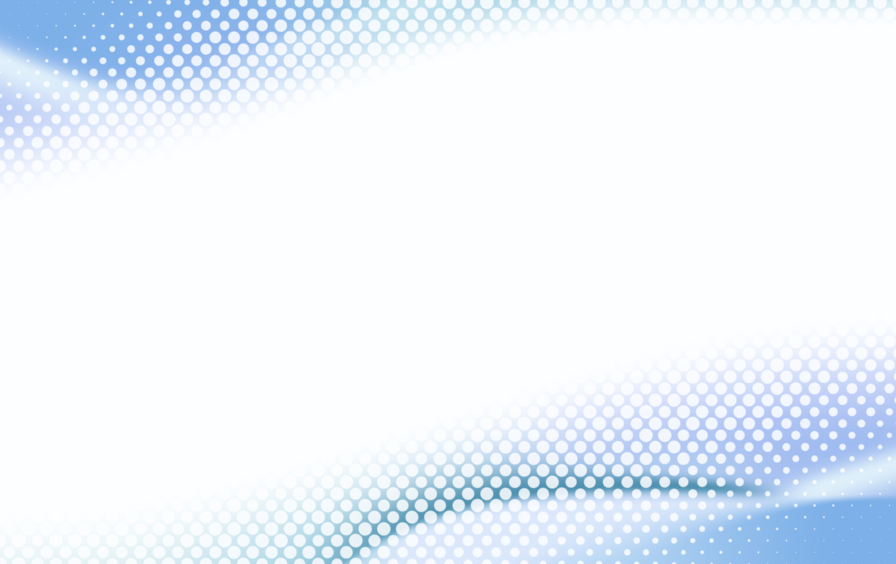
This background is drawn by a Shadertoy shader. Its source:

```glsl
// Soft blue waves in two opposite corners of a white page, overlaid by a halftone.
// Each wave is a curved fade filled with gradients, ridges and light streaks;
// staggered white dots swell toward the faded edges and shrink into the corners.

const vec3 PAPER = vec3(0.990, 0.995, 1.0);
const vec3 SKY = vec3(0.49, 0.69, 0.91);
const vec3 LAVENDER = vec3(0.71, 0.78, 0.96);
const vec3 PERIWINKLE = vec3(0.58, 0.71, 0.93);
const vec3 AQUA = vec3(0.66, 0.83, 0.90);
const vec3 TEAL = vec3(0.25, 0.53, 0.65);
const vec3 MIST = vec3(0.83, 0.92, 0.94);
const vec3 GLEAM = vec3(0.90, 0.96, 0.985);

const vec2 DOT_PITCH = vec2(0.0332, 0.0415);
const float DOT_RADIUS = 0.0112;

float hash(vec2 cell) {
    return fract(sin(dot(cell, vec2(127.1, 311.7))) * 43758.5453);
}

float bell(float distance, float width) {
    float t = distance / width;
    return exp(-t * t);
}

// A bell with separate widths below and above its centre line.
float ridge(float distance, float below, float above) {
    return bell(distance, distance < 0.0 ? below : above);
}

// Signed depths inside each wave, positive toward its corner.
float upperDepth(vec2 uv) {
    return uv.y - 0.68 - 0.32 * smoothstep(-0.25, 0.75, uv.x);
}

float lowerDepth(vec2 uv) {
    return 0.35 * smoothstep(0.0, 1.0, uv.x) - uv.y;
}

vec3 upperColor(vec2 uv) {
    // Lavender below the streak, sky above it, aqua toward the right
    float streakLine = 0.895 - 0.75 * uv.x + 1.6 * uv.x * uv.x;
    float above = uv.y - streakLine;
    vec3 color = mix(LAVENDER, SKY, smoothstep(-0.03, 0.07, above));
    color = mix(color, AQUA, smoothstep(0.24, 0.46, uv.x));
    float spot = bell(length((uv - vec2(0.25, 0.90)) * vec2(1.0, 1.3)), 0.11);
    color = mix(color, PERIWINKLE, 0.75 * spot);

    // Bright streak at the left and a fainter diagonal one
    float streak = ridge(above, 0.055, 0.025) * (1.0 - smoothstep(0.03, 0.25, uv.x));
    color = mix(color, GLEAM, 0.9 * streak);
    float diagonal = bell(uv.y - 0.92 - 0.55 * (uv.x - 0.33), 0.025);
    return mix(color, GLEAM, 0.4 * diagonal * smoothstep(0.22, 0.34, uv.x));
}

vec3 lowerColor(vec2 uv) {
    // Broad wash from mist at the left to lavender and blue at the right
    vec3 color = mix(MIST, AQUA, smoothstep(0.10, 0.42, uv.x));
    color = mix(color, LAVENDER, smoothstep(0.38, 0.66, uv.x));
    float blueSide = smoothstep(0.72, 0.98, uv.x) * (1.0 - smoothstep(0.20, 0.30, uv.y));
    color = mix(color, PERIWINKLE, 0.75 * blueSide);

    // Dark crest with a soft upper flank
    float dx = uv.x - 0.72;
    float crest = uv.y - (0.139 - 0.55 * dx * dx - 5.5 * dx * dx * dx * dx);
    float span = smoothstep(0.26, 0.50, uv.x) * (1.0 - smoothstep(0.78, 0.90, uv.x));
    float flank = mix(0.075, 0.014, smoothstep(0.38, 0.80, uv.x));

    // Pale fold beneath the crest
    float fold = 1.0 - smoothstep(-0.035, 0.005, crest);
    color = mix(color, vec3(0.86, 0.91, 0.985), fold * smoothstep(0.36, 0.46, uv.x));
    color = mix(color, AQUA, 0.4 * span * ridge(crest, 0.02, 0.075));
    color = mix(color, TEAL, 0.85 * span * ridge(crest, 0.012, flank));

    // Light fan opening toward the right border
    float fan = ridge(uv.y - 0.12 - 0.50 * (uv.x - 0.885), 0.045, 0.03);
    color = mix(color, GLEAM, 0.9 * fan * smoothstep(0.82, 0.92, uv.x));

    // Blue corner, its edge sharper at the right
    float fromRight = 1.0 - uv.x;
    float corner = 0.118 - 0.82 * fromRight * fromRight - uv.y;
    float softness = mix(0.008, 0.06, smoothstep(0.05, 0.35, fromRight));
    vec3 cornerColor = mix(SKY, vec3(0.70, 0.83, 0.95), smoothstep(0.05, 0.34, fromRight));
    return mix(color, cornerColor, smoothstep(-softness, softness, corner));
}

float dotSize(vec2 uv) {
    float upper = upperDepth(uv) + 0.5 * max(0.25 - uv.x, 0.0);
    float lower = lowerDepth(uv) + 0.6 * max(uv.x - 0.75, 0.0);
    float shrink = uv.y > 0.5 ? smoothstep(0.03, 0.35, upper) : smoothstep(0.05, 0.45, lower);
    return DOT_RADIUS * (1.0 - shrink);
}

// Two interleaved grids form the staggered halftone.
float halftone(vec2 p, float aspect, float pixel) {
    float ink = 0.0;
    for (int i = 0; i < 2; i++) {
        vec2 shift = 0.5 * float(i) * DOT_PITCH;
        vec2 cell = floor((p - shift) / DOT_PITCH);
        vec2 center = (cell + 0.5) * DOT_PITCH + shift;
        float wobble = 0.9 + 0.2 * hash(cell + 37.0 * float(i));
        float radius = wobble * dotSize(center / vec2(aspect, 1.0));
        float edge = length(p - center) - radius;
        ink = max(ink, 1.0 - smoothstep(-pixel, pixel, edge));
    }
    return ink;
}

void mainImage(out vec4 fragColor, in vec2 fragCoord) {
    vec2 uv = fragCoord / iResolution.xy;
    float aspect = iResolution.x / iResolution.y;

    // Waves fading into the paper
    float upperFade = mix(0.10, 0.055, smoothstep(0.2, 0.6, uv.x));
    float upperCover = smoothstep(-upperFade, upperFade, upperDepth(uv));
    float lowerCover = smoothstep(-0.10, 0.09, lowerDepth(uv));
    vec3 color = mix(PAPER, upperColor(uv), upperCover);
    color = mix(color, lowerColor(uv), lowerCover);

    // White dots
    float dots = halftone(fragCoord / iResolution.y, aspect, 1.0 / iResolution.y);
    color = mix(color, PAPER, 0.85 * dots);
    fragColor = vec4(color, 1.0);
}
```
